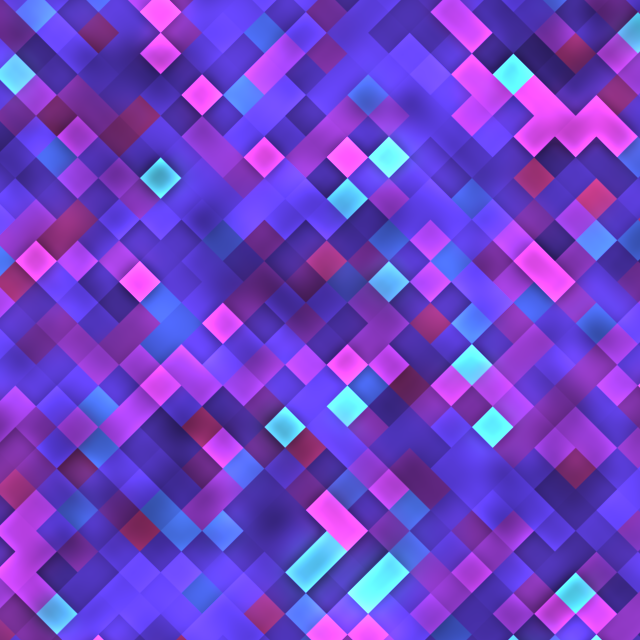
A three.js fragment shader for this background:

```glsl
// Diagonal mosaic of glowing violet, blue, pink and cyan diamonds with soft shaded edges.
varying vec2 vUv;

float hash(vec2 p) {
  vec3 q = fract(vec3(p.xyx) * vec3(0.1031, 0.1030, 0.0973));
  q += dot(q, q.yzx + 33.33);
  return fract((q.x + q.y) * q.z);
}

float noise(vec2 p) {
  vec2 i = floor(p), f = fract(p);
  f = f * f * (3.0 - 2.0 * f);
  return mix(mix(hash(i), hash(i + vec2(1.0, 0.0)), f.x),
             mix(hash(i + vec2(0.0, 1.0)), hash(i + 1.0), f.x), f.y);
}

// Flat colour of one tile
vec3 tileColor(vec2 id) {
  // Some tiles repeat the colour of the next one, making longer blocks
  id.x += step(0.9, hash(id + 71.0));
  id.y += step(0.92, hash(id + 133.0));

  float pick = hash(id + 217.0);
  float tone = hash(id + 305.0);
  float light = clamp(0.9 * tone + 0.5 * noise(id * 0.35 + 40.0) - 0.2, 0.0, 1.0);

  vec3 indigo = vec3(0.27, 0.18, 0.60);
  vec3 violet = vec3(0.41, 0.28, 1.05);
  vec3 purple = mix(vec3(0.42, 0.17, 0.53), vec3(0.63, 0.25, 0.90), light);
  vec3 pink = mix(vec3(0.68, 0.24, 0.88), vec3(0.94, 0.30, 0.92), tone);
  vec3 crimson = mix(vec3(0.44, 0.16, 0.42), vec3(0.70, 0.21, 0.48), tone);
  vec3 blue = mix(vec3(0.24, 0.31, 0.76), vec3(0.30, 0.49, 0.98), tone);
  vec3 cyan = mix(vec3(0.31, 0.70, 0.94), vec3(0.34, 0.92, 1.00), tone);

  vec3 c = mix(indigo, violet, light);
  c = mix(c, purple, step(0.53, pick));
  c = mix(c, pink, step(0.76, pick));
  c = mix(c, crimson, step(0.83, pick));
  c = mix(c, blue, step(0.89, pick));
  return mix(c, cyan, step(0.966, pick));
}

// Share of a unit cell, centred at zero, seen through a blur of radius r
float coverage(vec2 d, float r) {
  vec2 w = smoothstep(-r, r, d + 0.5) - smoothstep(-r, r, d - 0.5);
  return w.x * w.y;
}

void main() {
  // Diamond grid, about 15.4 diamonds across and down
  vec2 p = 15.42 * vec2(vUv.x + vUv.y, vUv.x - vUv.y) + vec2(0.5, 0.76);
  vec2 cell = floor(p);
  vec2 local = p - cell - 0.5;

  // Crisp, narrow and wide averages of the surrounding tiles
  vec3 crisp = vec3(0.0), narrow = vec3(0.0), wide = vec3(0.0);
  for (int j = -1; j <= 1; j++) {
    for (int i = -1; i <= 1; i++) {
      vec2 o = vec2(float(i), float(j));
      vec3 c = tileColor(cell + o + 50.0);
      crisp += c * coverage(local - o, 0.03);
      narrow += c * coverage(local - o, 0.4);
      wide += c * coverage(local - o, 0.95);
    }
  }

  // Colour bleeds between tiles, so edges fade in and out
  float bleed = 0.38 * smoothstep(0.3, 0.8, noise(p * 0.8 + 160.0));
  vec3 col = mix(crisp, wide, bleed);

  // Bright tiles glow at their rims and dark tiles are shaded beside them
  vec3 luma = vec3(0.4, 0.4, 0.2);
  float rim = dot(crisp - narrow, luma) + 0.4 * dot(crisp - wide, luma);
  col *= 1.0 + clamp(1.7 * rim, -0.35, 0.5);

  // Soft pools of light and shade across the tiles
  float pool = 0.6 * noise(p * 0.9 + 90.0) + 0.4 * noise(p.yx * 0.4 + 20.0);
  col *= 0.61 + 0.74 * pool;
  gl_FragColor = vec4(clamp(col, 0.0, 1.0), 1.0);
}
```
